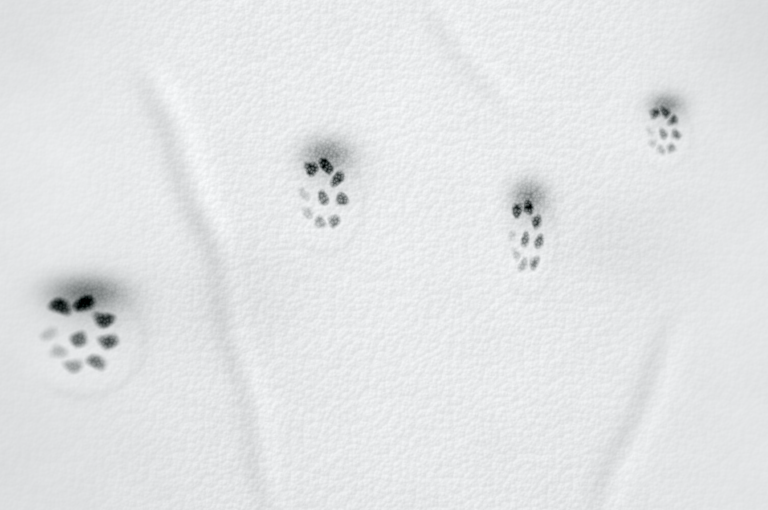
Give the GLSL for this texture, as a Shadertoy shader.

```glsl
vec2 hash2(vec2 cell) {
    vec3 q = fract(cell.xyx * vec3(0.1031, 0.1030, 0.0973));
    q += dot(q, q.yzx + 33.33);
    return fract((q.xx + q.yz) * q.zy);
}

// Distance to the nearest scattered feature point
float cellular(vec2 p) {
    vec2 cell = floor(p), local = fract(p);
    float nearest = 2.0;
    for (int y = -1; y <= 1; y++)
    for (int x = -1; x <= 1; x++) {
        vec2 step2 = vec2(x, y);
        vec2 offset = step2 + hash2(cell + step2) - local;
        nearest = min(nearest, dot(offset, offset));
    }
    return sqrt(nearest);
}

float blob(vec2 p, vec2 centre, vec2 radius) {
    vec2 q = (p - centre) / radius;
    return exp(-dot(q, q));
}

float waves(vec2 p) {
    float sum = 0.0, amplitude = 0.5;
    for (int i = 0; i < 4; i++) {
        sum += amplitude * sin(p.x + 1.7 * sin(p.y)) * cos(p.y * 1.1 + sin(p.x * 0.7));
        p = mat2(1.3, 1.1, -1.1, 1.3) * p + 2.3;
        amplitude *= 0.6;
    }
    return sum;
}

// Relief lit from one side
float emboss(vec2 p, float scale) {
    return cellular(p * scale) - cellular(p * scale + vec2(0.22, -0.28));
}

// Soft groove: shaded on one flank, lit on the other
float crease(vec2 p, vec2 a, vec2 b, float width) {
    vec2 along = b - a;
    float t = dot(p - a, along) / dot(along, along);
    float side = (along.x * (p.y - a.y) - along.y * (p.x - a.x)) / length(along) / width;
    float ends = smoothstep(-0.2, 0.2, t) * smoothstep(1.2, 0.8, t);
    return ends * (exp(-side * side) - 0.5 * exp(-(side - 1.7) * (side - 1.7)));
}

float pad(vec2 p, vec2 centre, vec2 radius, float blur) {
    return smoothstep(blur, -blur, (length((p - centre) / radius) - 1.0) * radius.y);
}

// Paw hollow: x is darkness, y is the raised snow around the pads
vec2 pawPrint(vec2 p, vec2 centre, vec2 size, float blur, float mottle) {
    vec2 q = (p - centre) / size;
    if (dot(q, q) > 30.0) return vec2(0.0);
    vec2 warped = q + 0.06 * vec2(sin(q.y * 7.0 + centre.x * 9.0), sin(q.x * 6.0 + centre.y * 8.0));
    float pads = 0.7 * pad(warped, vec2(0.06, -0.12), vec2(0.25, 0.23), blur);
    for (int i = 0; i < 8; i++) {
        float k = float(i);
        float angle = 2.08 - 0.75 * k;
        float reach = 0.98 + 0.04 * abs(k - 2.0) - 0.3 * smoothstep(4.0, 6.0, k);
        float strength = mix(0.95, 0.22, smoothstep(1.5, 7.0, k));
        vec2 radius = vec2(0.31, 0.22) * mix(1.0, 0.8, k / 7.0);
        pads = max(pads, strength * pad(warped, reach * vec2(cos(angle), sin(angle)), radius, blur));
    }
    float hollow = 0.32 * blob(q, vec2(0.25, 1.38), vec2(1.15, 0.5))
                 + 0.12 * blob(q, vec2(0.5, 1.0), vec2(1.5, 1.0));
    float rim = blob(q, vec2(0.0, -0.4), vec2(1.5, 1.4));
    float edge = length(q * vec2(0.9, 1.0) - vec2(0.2, -0.2)) - 1.75;
    float lip = exp(-edge * edge * 30.0) * smoothstep(0.5, -1.5, q.y - q.x);
    float dark = hollow * (0.75 + 0.5 * mottle) + 0.68 * pads * (0.65 + 0.7 * mottle);
    return vec2(dark + 0.025 * lip, rim);
}

void mainImage(out vec4 fragColor, in vec2 fragCoord) {
    vec2 p = fragCoord / iResolution.y;
    float focus = smoothstep(0.05, 0.5, p.x) * smoothstep(1.5, 1.05, p.x);
    focus = mix(0.3, 1.0, focus);

    // Broad light over the snow
    float snow = 0.892 + 0.03 * blob(p, vec2(0.8, 0.85), vec2(0.7, 0.45));
    snow += 0.018 * blob(p, vec2(0.85, 0.25), vec2(0.45, 0.35));
    snow += 0.012 * blob(p, vec2(0.15, 0.65), vec2(0.25, 0.2));
    snow -= 0.035 * blob(p, vec2(0.46, 0.42), vec2(0.13, 0.12));
    snow -= 0.035 * blob(p, vec2(1.21, 0.52), vec2(0.12, 0.09));
    snow -= 0.04 * blob(p, vec2(1.53, 0.95), vec2(0.18, 0.25));
    snow -= 0.025 * blob(p, vec2(0.0, 0.05), vec2(0.3, 0.3));
    snow -= 0.025 * blob(p, vec2(0.0, 1.0), vec2(0.2, 0.2));

    // Wind-carved grooves
    vec2 bent = p + 0.006 * vec2(sin(p.y * 23.0), 0.0);
    snow -= 0.065 * crease(bent, vec2(0.28, 0.84), vec2(0.405, 0.52), 0.026);
    snow -= 0.045 * crease(bent, vec2(0.40, 0.54), vec2(0.52, 0.0), 0.022);
    snow -= 0.030 * crease(bent, vec2(0.83, 0.98), vec2(0.98, 0.79), 0.022);
    snow -= 0.050 * crease(bent, vec2(1.31, 0.36), vec2(1.16, 0.0), 0.022);

    // Granular surface
    float grain = 0.055 * emboss(p, 65.0) + 0.05 * emboss(p + 3.7, 125.0);
    snow += focus * grain + 0.008 * waves(p * 28.0) + 0.007 * waves(p * 9.0);

    // Diagonal trail of prints
    float mottle = mix(0.5, cellular(p * 150.0), focus);
    vec2 prints = pawPrint(p, vec2(0.152, 0.342), vec2(0.061, 0.061), 0.13, mottle);
    prints += pawPrint(p, vec2(0.630, 0.617), vec2(0.039, 0.058), 0.10, mottle) * vec2(0.85, 1.0);
    prints += pawPrint(p, vec2(1.029, 0.535), vec2(0.029, 0.058), 0.12, mottle) * vec2(0.82, 1.0);
    prints += pawPrint(p, vec2(1.298, 0.742), vec2(0.027, 0.039), 0.18, mottle) * vec2(0.75, 1.0);

    snow = mix(snow, 0.935 + focus * grain, 0.6 * min(prints.y, 1.0));
    vec3 colour = snow + vec3(-0.005, 0.002, 0.007);
    colour -= prints.x * vec3(1.02, 0.99, 1.0);
    fragColor = vec4(clamp(colour, 0.0, 1.0), 1.0);
}
```
